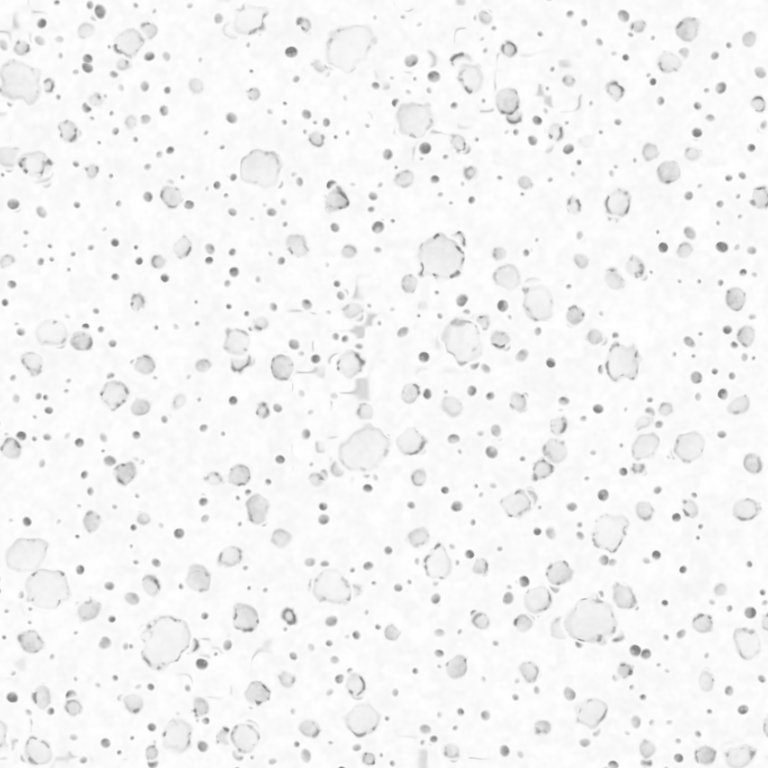
Give the GLSL for this texture, as a Shadertoy shader.

```glsl
// Pale speckled paper: soft grey dots, mottled blobs and faint broken rings.

vec3 hash3(vec2 p) {
    vec3 q = fract(vec3(p.xyx) * vec3(0.1031, 0.1030, 0.0973));
    q += dot(q, q.yxz + 33.33);
    return fract((q.xxy + q.yzz) * q.zyx);
}

float noise(vec2 p) {
    vec2 i = floor(p), f = fract(p);
    f = f * f * f * (f * (f * 6.0 - 15.0) + 10.0);
    float low = mix(hash3(i).x, hash3(i + vec2(1, 0)).x, f.x);
    float high = mix(hash3(i + vec2(0, 1)).x, hash3(i + vec2(1, 1)).x, f.x);
    return mix(low, high, f.y);
}

// Two octaves, the second one turned to hide the lattice
float mottle(vec2 p) {
    return 0.6 * noise(p) + 0.4 * noise(mat2(1.6, 1.2, -1.2, 1.6) * p + 17.0);
}

// Scattered grains, one per cell at most: x = ink, y = covered area with halo
vec2 grains(vec2 uv, float cells, float chance, vec2 radii, float fillInk, float rimInk, float seed) {
    vec2 home = floor(uv * cells);
    float wobble = noise(uv * 75.0 + seed) - 0.5;
    float patches = smoothstep(0.48, 0.85, mottle(uv * 95.0 + seed));
    float grain = 0.55 + 0.9 * mottle(uv * 120.0 - seed);
    vec2 result = vec2(0);

    for (int y = -1; y <= 1; y++)
    for (int x = -1; x <= 1; x++) {
        vec2 cell = home + vec2(x, y);
        vec3 place = hash3(cell + seed);
        vec3 look = hash3(cell + seed + 71.0);
        if (place.z > chance) continue;

        // Slightly stretched, uneven disc
        vec2 offset = uv - (cell + 0.1 + 0.8 * place.xy) / cells;
        float angle = 6.2832 * look.x;
        vec2 axis = vec2(cos(angle), sin(angle));
        vec2 local = vec2(dot(offset, axis), dot(offset, vec2(-axis.y, axis.x)));
        local.x *= 0.78 + 0.2 * look.z;
        float radius = mix(radii.x, radii.y, look.y * look.y);
        float dist = length(local) - radius * (1.0 + 0.4 * wobble);

        // Body shaded towards one side, rim broken into dark patches
        float body = smoothstep(0.0022, -0.0026, dist);
        float side = 1.0 + 0.45 * clamp(local.y / radius, -1.0, 1.0);
        float rimDist = (dist + 0.12 * radius) / 0.0030;
        float rim = exp(-rimDist * rimDist);
        float ink = body * fillInk * grain * side * mix(0.45, 1.2, look.z);
        ink += rim * rimInk * (0.14 * side + patches * (0.4 + look.x));

        result = max(result, vec2(ink, smoothstep(0.008, 0.001, dist)));
    }
    return result;
}

void mainImage(out vec4 fragColor, in vec2 fragCoord) {
    vec2 uv = fragCoord / iResolution.y;

    // Grain sizes from large rings down to specks
    vec2 rings = grains(uv, 8.0, 0.58, vec2(0.017, 0.033), 0.045, 0.28, 11.0);
    vec2 blobs = grains(uv, 14.0, 0.72, vec2(0.008, 0.016), 0.105, 0.27, 137.0);
    vec2 dots = grains(uv, 24.0, 0.46, vec2(0.0042, 0.0075), 0.38, 0.0, 291.0);
    vec2 specks = grains(uv, 36.0, 0.28, vec2(0.0022, 0.0042), 0.30, 0.0, 433.0);

    // Larger grains push smaller ones aside
    float ink = rings.x;
    float cover = rings.y;
    ink += blobs.x * (1.0 - cover);
    cover = max(cover, blobs.y);
    ink += dots.x * (1.0 - cover);
    cover = max(cover, dots.y);
    ink += specks.x * (1.0 - cover);
    cover = max(cover, specks.y);

    // Sparse curled threads along noise contours
    float contour = (noise(uv * 38.0 + 5.0) - 0.5) / 0.07;
    float region = smoothstep(0.62, 0.85, noise(uv * 7.0 + 29.0));
    float broken = smoothstep(0.45, 0.8, noise(uv * 60.0 + 83.0));
    ink += 0.16 * exp(-contour * contour) * region * broken * (1.0 - cover);

    // Faintly clouded paper, brighter in the halos
    float paper = 0.982 + 0.045 * (mottle(uv * 85.0) - 0.5);
    paper += 0.012 * (noise(uv * 22.0 + 41.0) - 0.5);
    paper = min(mix(paper, 0.99, 0.6 * cover), 0.995);

    fragColor = vec4(vec3(max(paper - ink, 0.52)), 1.0);
}
```
